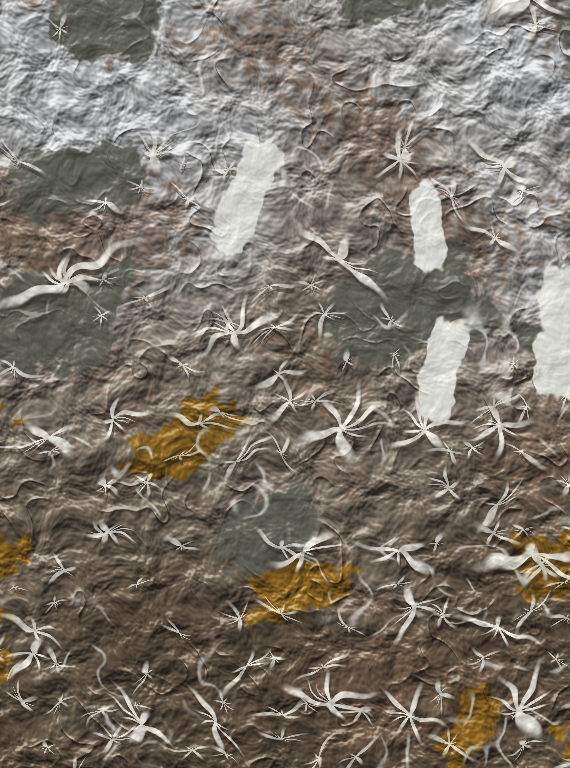
Give the GLSL for this texture, as a WebGL 1 fragment shader.

```glsl
precision highp float;
uniform vec2 u_resolution;

const vec3 UMBER = vec3(0.32, 0.275, 0.22);
const vec3 TAUPE = vec3(0.47, 0.435, 0.39);
const vec3 SILVER = vec3(0.64, 0.645, 0.65);
const vec3 RUST = vec3(0.40, 0.32, 0.26);
const vec3 OCHRE = vec3(0.48, 0.345, 0.11);
const vec3 SLATE = vec3(0.35, 0.355, 0.315);
const vec3 CHALK = vec3(0.84, 0.84, 0.82);
const vec3 SHADOW = vec3(0.19, 0.155, 0.11);

vec2 hash2(vec2 p) {
  return fract(sin(vec2(dot(p, vec2(127.1, 311.7)), dot(p, vec2(269.5, 183.3)))) * 43758.5);
}
mat2 rotation(float a) { return mat2(cos(a), sin(a), -sin(a), cos(a)); }

float lattice(vec2 corner, vec2 offset) {
  float a = 6.2832 * hash2(corner).x;
  return dot(vec2(cos(a), sin(a)), offset);
}
// Gradient noise, roughly -0.7 to 0.7
float noise(vec2 p) {
  vec2 i = floor(p), f = p - i, e = vec2(1.0, 0.0);
  vec2 u = f * f * f * (f * (f * 6.0 - 15.0) + 10.0);
  return mix(mix(lattice(i, f), lattice(i + e, f - e), u.x),
             mix(lattice(i + e.yx, f - e.yx), lattice(i + 1.0, f - 1.0), u.x), u.y);
}
vec2 warp(vec2 p, float freq, float amount) {
  return p + amount * vec2(noise(p * freq), noise(p * freq + 31.7));
}
// Thin crest along the zero line of a noise field
float crest(vec2 p, float freq, float sharpness) {
  return exp(-abs(noise(p * freq)) * sharpness);
}
// Paint surface height: grain octaves plus broken wrinkles
float relief(vec2 p) {
  vec2 q = warp(p, 20.0, 0.014);
  float h = 0.0, freq = 23.0;
  for (int i = 0; i < 4; i++) {
    h += 0.55 * noise(q * freq + float(i) * 9.1) / freq;
    freq *= 2.05;
  }
  return h + 0.008 * smoothstep(-0.05, 0.3, noise(p * 13.0 + 5.0)) * crest(q, 27.0, 13.0);
}
// Ragged daubs, one at most per cell, kept to a band of heights
float daubs(vec2 p, float cell, vec2 size, float tilt, vec2 band, float rag, float seed) {
  float ragged = rag * (noise(p * 15.0 + seed) + 0.6 * noise(p * 48.0 + seed) + 0.3 * noise(p * 110.0));
  vec2 home = floor(p / cell);
  float cover = 0.0;
  for (int y = -1; y <= 1; y++) for (int x = -1; x <= 1; x++) {
    vec2 id = home + vec2(float(x), float(y));
    vec2 r = hash2(id + seed), s = hash2(id + seed + 53.0);
    vec2 centre = (id + 0.25 + 0.5 * r) * cell;
    float present = step(s.x, 0.45) * step(band.x, centre.y) * step(centre.y, band.y);
    vec2 q = rotation(tilt + 0.7 * (s.y - 0.5)) * (p - centre) / (size * (0.65 + 0.6 * r.y));
    float d = sqrt(length(q * q)) + ragged;
    cover = max(cover, present * (1.0 - smoothstep(0.92, 1.04, d)));
  }
  return cover;
}
// Torn peaks: concave stars with webbed, uneven arms
float peaks(vec2 p, float cell, float seed) {
  vec2 g = warp(p, 24.0, 0.016) / cell, home = floor(g);
  float cover = 0.0;
  for (int y = -1; y <= 1; y++) for (int x = -1; x <= 1; x++) {
    vec2 id = home + vec2(float(x), float(y));
    vec2 r = hash2(id + seed), s = hash2(id + seed + 17.0);
    float present = step(s.x, mix(0.72, 0.12, clamp(id.y * cell * 1.15, 0.0, 1.0)));
    vec2 v = rotation(1.6 * (s.y - 0.5)) * (g - id - 0.2 - 0.6 * r) * vec2(0.75, 1.45);
    float a = atan(v.y, v.x + 0.0001);
    float bent = a + 0.5 * sin(a + 6.3 * r.x) + 0.2 * sin(2.0 * a + 6.3 * s.y);
    float arm = pow(abs(cos(bent * floor(5.0 + 3.0 * r.y) * 0.5)), 5.0);
    float reach = (0.35 + 0.45 * r.x) * (0.65 + 0.35 * sin(2.0 * a + 6.3 * r.y)) * (0.13 + 0.87 * arm);
    cover = max(cover, present * (1.0 - smoothstep(0.55, 1.05, length(v) / max(reach, 0.001))));
  }
  return cover;
}
float allPeaks(vec2 p) {
  return max(peaks(p, 0.12, 3.0), 0.85 * peaks(p, 0.055, 41.0));
}
// Fine threads of pulled paint, gathered in loose groups
float threads(vec2 p) {
  float group = smoothstep(0.0, 0.3, noise(p * 6.5 + 12.0) + 0.12 - 0.15 * p.y);
  float thread = smoothstep(0.5, 0.9, crest(warp(p, 26.0, 0.02), 15.0, 11.0));
  return group * thread * smoothstep(-0.2, 0.2, noise(p * 33.0));
}
// Weathered ground: silver above, umber below, with stains and runs
vec3 ground(vec2 p) {
  float cloud = noise(p * 3.5 + 2.0) + 0.5 * noise(p * 9.0);
  vec3 c = mix(UMBER, TAUPE, smoothstep(0.05, 0.6, p.y + 0.3 * cloud));
  c = mix(c, SILVER, smoothstep(0.5, 1.0, p.y + 0.35 * cloud));
  float stain = noise(p * 5.0 + 20.0) + 0.5 * noise(p * 60.0);
  c = mix(c, RUST, 0.65 * smoothstep(0.05, 0.45, stain));
  return c * (1.0 + 0.16 * noise(p * vec2(65.0, 9.0)));
}
void main() {
  vec2 p = gl_FragCoord.xy / u_resolution.y, e = vec2(0.002, 0.0);
  // Slope towards light from above
  vec2 slope = (relief(p) - vec2(relief(p + e), relief(p + e.yx))) / e.x;
  float lit = clamp(dot(slope, vec2(-0.35, 0.94)), -1.9, 2.3);
  // Layers of paint
  float ochre = daubs(p, 0.17, vec2(0.085, 0.036), -0.6, vec2(0.0, 0.56), 0.75, 7.0);
  float slate = daubs(p, 0.22, vec2(0.088, 0.052), -0.3, vec2(0.25, 1.1), 0.55, 23.0);
  float chalk = daubs(p, 0.21, vec2(0.027, 0.068), 0.1, vec2(0.3, 0.85), 0.4, 61.0);
  vec3 color = mix(mix(ground(p), OCHRE, 0.88 * ochre), SLATE, 0.92 * slate);
  // Relief shading, with a cool glint on the upper surface
  float gloss = 1.0 - 0.5 * slate;
  color *= 1.0 + 0.33 * lit * gloss;
  vec3 glint = mix(vec3(0.80, 0.77, 0.71), vec3(0.83, 0.85, 0.88), p.y);
  color = mix(color, glint, 0.62 * gloss * smoothstep(0.75, 2.1, lit));
  color = mix(color, CHALK * (1.0 + 0.07 * lit), chalk);
  // Raised white paint and the shade below it
  color = mix(color, SHADOW, 0.5 * allPeaks(p + vec2(-0.002, 0.007)) * (1.0 - chalk));
  color = mix(color, CHALK * (1.0 + 0.08 * lit), 0.7 * threads(p));
  float streak = 0.88 + 0.2 * noise(p * vec2(85.0, 55.0)) + 0.08 * lit;
  color = mix(color, vec3(0.97, 0.96, 0.92) * streak, 0.95 * allPeaks(p));
  gl_FragColor = vec4(clamp(color, 0.0, 1.0), 1.0);
}
```
